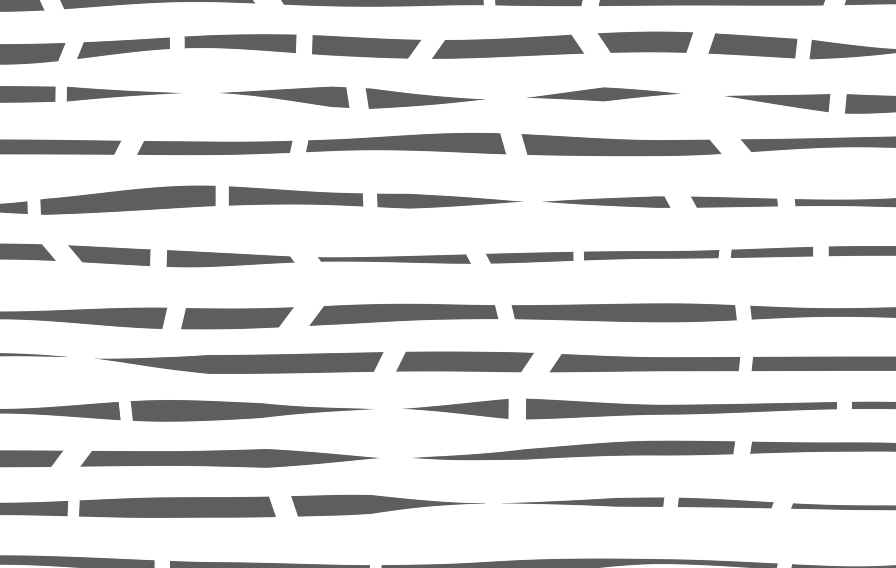
Reproduce this pattern procedurally as a WebGL 2 fragment shader.

```glsl
#version 300 es
precision highp float;

uniform vec2 u_resolution;
out vec4 fragColor;

// Lengths are fractions of the canvas height.
const vec3 PAPER = vec3(1.0);
const vec3 INK = vec3(0.37);
const float ROWS = 11.0;                    // row pitches from top to bottom
const vec2 HALF_WIDTH = vec2(0.003, 0.020); // thinnest, thickest half bar
const float DRIFT = 0.012;                  // wander of a bar's centre line
const float DRIFT_FREQ = 2.6;
const float WIDTH_FREQ = 3.4;
const vec2 CUT_WIDTH = vec2(0.018, 0.031);
const float CUT_JITTER = 0.28;              // in cells
const float MAX_SLANT = 1.0;
const float SLANT_WIDENING = 0.03;
const float TAPER_SHARE = 0.13;             // cuts that end in points
const float TAPER_LENGTH = 0.20;
const vec2 TAPER_GAP = vec2(0.03, 0.09);

// Cuts across each row, and its lift in row pitches, from the top.
const float CUTS[12] = float[](5.0, 7.0, 6.0, 4.0, 6.0, 7.0,
                               4.0, 4.0, 4.0, 3.0, 5.0, 3.0);
const float LIFT[12] = float[](0.0, 0.07, 0.07, 0.18, 0.10, 0.02,
                               -0.06, 0.05, 0.07, 0.23, 0.16, 0.05);

float hash(vec2 p) {
  vec3 q = fract(p.xyx * vec3(0.1031, 0.1030, 0.0973));
  q += dot(q, q.yzx + 33.33);
  return fract((q.x + q.y) * q.z);
}

// Smooth 1D noise, one independent track per seed.
float noise(float x, float seed) {
  float i = floor(x), f = fract(x);
  return mix(hash(vec2(i, seed)), hash(vec2(i + 1.0, seed)),
             f * f * (3.0 - 2.0 * f));
}

// Signed distance to the broken bar of one row.
float barDistance(vec2 p, int row, float aspect) {
  float seed = float(row) * 7.0 + 3.0;
  float centre = 1.0 - (float(row) - LIFT[row]) / ROWS
               + DRIFT * (2.0 * noise(p.x * DRIFT_FREQ, seed) - 1.0);
  float halfWidth = mix(HALF_WIDTH.x, HALF_WIDTH.y,
                        noise(p.x * WIDTH_FREQ, seed + 1.0));
  float y = p.y - centre;
  float cell = aspect / CUTS[row];
  float home = floor(p.x / cell);
  float taper = 1.0;
  float cut = 1e3;

  for (int k = -1; k <= 1; k++) {
    float id = home + float(k);
    float jitter = CUT_JITTER * (2.0 * hash(vec2(id, seed + 2.0)) - 1.0);
    float x = p.x - (id + 0.5 + jitter) * cell;
    float size = hash(vec2(id, seed + 3.0));

    if (hash(vec2(id, seed + 4.0)) < TAPER_SHARE) {
      // Both neighbours shrink to a point.
      float gap = abs(x) - 0.5 * mix(TAPER_GAP.x, TAPER_GAP.y, size);
      taper = min(taper, clamp(gap / TAPER_LENGTH, 0.0, 1.0));
      cut = min(cut, gap);
    } else {
      // Slanted slit, mostly close to upright.
      float lean = 2.0 * hash(vec2(id, seed + 5.0)) - 1.0;
      float slant = MAX_SLANT * lean * abs(lean);
      float width = mix(CUT_WIDTH.x, CUT_WIDTH.y, size)
                  + SLANT_WIDENING * abs(slant);
      float gap = (abs(x - slant * y) - 0.5 * width)
                / sqrt(1.0 + slant * slant);
      cut = min(cut, gap);
    }
  }
  return max(abs(y) - halfWidth * taper, -cut);
}

void main() {
  vec2 p = gl_FragCoord.xy / u_resolution.y;
  float aspect = u_resolution.x / u_resolution.y;
  int nearest = int(floor((1.0 - p.y) * ROWS + 0.5));

  // Lifted bars may reach into the next row.
  float d = 1e3;
  for (int k = -1; k <= 1; k++) {
    int row = nearest + k;
    if (row >= 0 && row < 12) d = min(d, barDistance(p, row, aspect));
  }

  float pixel = 1.0 / u_resolution.y;
  float ink = 1.0 - smoothstep(-0.6 * pixel, 0.6 * pixel, d);
  fragColor = vec4(mix(PAPER, INK, ink), 1.0);
}
```
